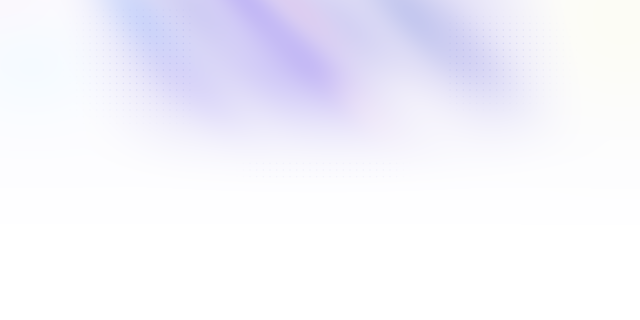
Reproduce this background procedurally as a WebGL 1 fragment shader.

```glsl
precision highp float;

// Pale backdrop with diagonal lavender, blue and pink light streaks along the top.
// Rotated Gaussian streaks tint a veil that fades down into white;
// two faint patches of tiny dots overlay its sides.

uniform vec2 u_resolution;

const vec3 WHITE = vec3(1.0);
const vec3 VEIL = vec3(0.90, 0.888, 0.970);
const vec3 SKY = vec3(0.775, 0.825, 0.980);
const vec3 STEEL = vec3(0.750, 0.770, 0.930);
const vec3 VIOLET = vec3(0.745, 0.700, 0.960);
const vec3 LILAC = vec3(0.820, 0.795, 0.970);
const vec3 PERIWINKLE = vec3(0.790, 0.785, 0.945);
const vec3 ROSE = vec3(0.865, 0.800, 0.940);
const vec3 BLUSH = vec3(0.925, 0.870, 0.960);
const vec3 MIST = vec3(0.950, 0.940, 0.980);
const vec3 DOT = vec3(0.660, 0.680, 0.920);

// Soft elliptical falloff, 1 at the centre.
float glow(vec2 p, vec2 center, vec2 size) {
  vec2 q = (p - center) / size;
  return exp(-dot(q, q));
}

// Falloff stretched along the down-right diagonal; size is (along, across).
float streak(vec2 p, vec2 center, vec2 size) {
  vec2 q = p - center;
  return glow(vec2(q.x + q.y, q.x - q.y) * 0.7071, vec2(0.0), size);
}

// Soft-edged window between two values.
float band(float x, float low, float high, float softLow, float softHigh) {
  return smoothstep(low, low + softLow, x)
       * (1.0 - smoothstep(high - softHigh, high, x));
}

// Square grid of round dots, antialiased by the pixel size.
float dotGrid(vec2 p, float spacing, float radius, float pixel) {
  vec2 cell = (fract(p / spacing) - 0.5) * spacing;
  return 1.0 - smoothstep(radius - pixel * 0.6, radius + pixel * 0.6, length(cell));
}

// White ground with faint pink, cyan and cream corners.
vec3 ground(vec2 p) {
  vec3 col = mix(vec3(0.990, 0.990, 0.998), WHITE, smoothstep(0.4, 0.82, p.y));
  col = mix(col, vec3(0.985, 0.965, 0.990), 0.8 * glow(p, vec2(0.0), vec2(0.22, 0.16)));
  col = mix(col, vec3(0.955, 0.980, 1.0), 0.8 * glow(p, vec2(0.10, 0.21), vec2(0.22, 0.16)));
  return mix(col, vec3(0.990, 0.990, 0.955), 0.9 * glow(p, vec2(1.95, 0.05), vec2(0.32, 0.30)));
}

// Overlapping coloured streaks.
vec3 streaks(vec2 p) {
  vec3 col = VEIL;
  col = mix(col, SKY, 0.90 * streak(p, vec2(0.42, 0.05), vec2(0.24, 0.09)));
  col = mix(col, LILAC, 0.75 * streak(p, vec2(0.63, 0.31), vec2(0.22, 0.09)));
  col = mix(col, PERIWINKLE, 0.75 * streak(p, vec2(0.62, 0.04), vec2(0.19, 0.08)));
  col = mix(col, LILAC, 0.85 * streak(p, vec2(0.86, 0.26), vec2(0.27, 0.11)));
  col = mix(col, PERIWINKLE, 0.80 * streak(p, vec2(1.12, 0.13), vec2(0.26, 0.09)));
  col = mix(col, VIOLET, 0.85 * streak(p, vec2(0.77, 0.00), vec2(0.24, 0.07)));
  col = mix(col, VIOLET, 0.90 * streak(p, vec2(0.99, 0.22), vec2(0.24, 0.085)));
  col = mix(col, ROSE, 0.85 * streak(p, vec2(0.93, 0.02), vec2(0.19, 0.055)));
  col = mix(col, STEEL, 0.90 * streak(p, vec2(1.29, 0.05), vec2(0.22, 0.085)));
  col = mix(col, BLUSH, 0.60 * streak(p, vec2(1.16, 0.36), vec2(0.18, 0.07)));
  col = mix(col, MIST, 0.80 * streak(p, vec2(1.33, 0.36), vec2(0.26, 0.10)));
  return mix(col, PERIWINKLE, 0.55 * streak(p, vec2(1.50, 0.20), vec2(0.30, 0.09)));
}

void main() {
  // Height is one unit, y runs down from the top, x is centred on 1.
  float pixel = 1.0 / u_resolution.y;
  vec2 p = vec2((gl_FragCoord.x - 0.5 * u_resolution.x) * pixel + 1.0,
                1.0 - gl_FragCoord.y * pixel);

  // Veil fades sideways and along a shallow curve downward.
  float side = band(p.x - 0.25 * p.y, 0.14, 1.80, 0.33, 0.42);
  float depth = p.y + 0.10 * (p.x - 1.0) * (p.x - 1.0);
  float fade = 1.0 - smoothstep(0.20, 0.62, depth);
  vec3 col = mix(ground(p), streaks(p), side * fade);

  // Dot patches, strongest near their inner edges, plus a faint lower row.
  float patches = band(p.x, 0.18, 0.61, 0.30, 0.03) * band(p.y, 0.01, 0.44, 0.05, 0.24)
                + band(p.x, 1.39, 1.84, 0.03, 0.36) * band(p.y, 0.01, 0.38, 0.12, 0.18)
                + 0.25 * band(p.x, 0.72, 1.30, 0.10, 0.10) * band(p.y, 0.49, 0.57, 0.02, 0.02);
  float dots = dotGrid(p, 1.0 / 48.0, 0.0022, pixel);
  col = mix(col, DOT, 0.40 * dots * patches);

  gl_FragColor = vec4(col, 1.0);
}
```
